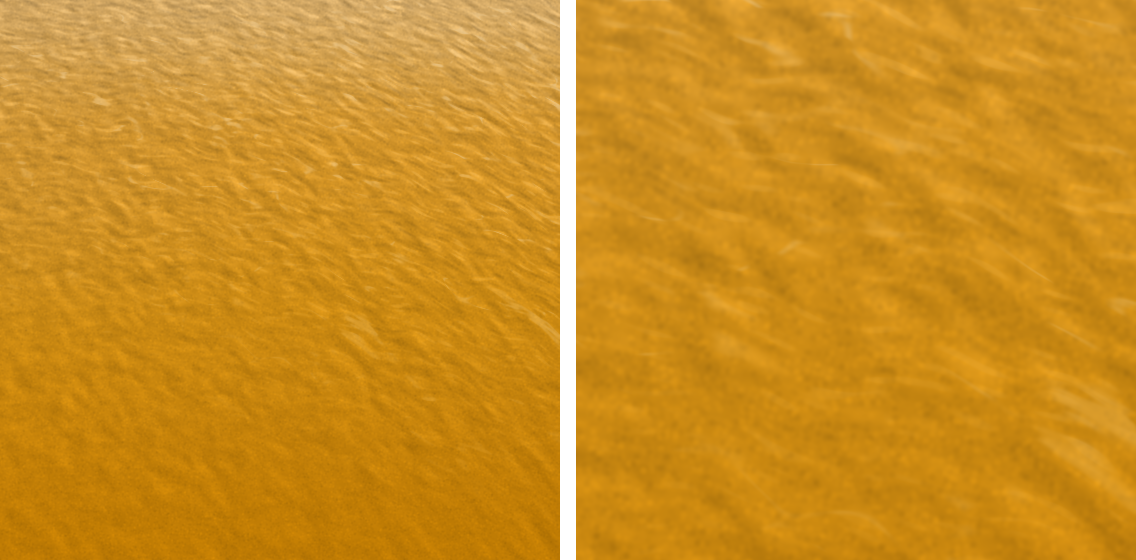
Left: the whole. Right: its middle third, enlarged.
Give the GLSL for this texture, as a WebGL 1 fragment shader.

```glsl
precision highp float;
// Golden, silty water seen at a slant: small soft ripples, fine wrinkles and thin pale crests far off.

uniform vec2 u_resolution;

#define HORIZON 2.1        // height of the vanishing line, in canvas heights
#define DEPTH_STRETCH 1.95 // foreshortening of the ripples
#define TILT 0.24          // how far the crests fall toward the right
#define RIPPLE_FREQ 56.0
#define RIPPLE_GAIN 0.105
#define WRINKLE_FREQ vec2(38.0, 185.0)
#define WRINKLE_GAIN 0.085
#define CREST_FREQ vec2(30.0, 52.0)
#define CREST_GAIN 0.42
#define GRAIN_FREQ 256.0
#define GRAIN_GAIN 0.045

const vec3 DEEP  = vec3(0.75, 0.485, 0.015);
const vec3 AMBER = vec3(0.797, 0.54, 0.07);
const vec3 GOLD  = vec3(0.825, 0.58, 0.16);
const vec3 SAND  = vec3(0.835, 0.67, 0.41);
const vec3 SKY   = vec3(0.91, 0.79, 0.58);
const vec3 SILT  = vec3(0.74, 0.56, 0.28);

vec3 hash3(vec2 cell) {
  vec3 h = vec3(dot(cell, vec2(127.1, 311.7)),
                dot(cell, vec2(269.5, 183.3)),
                dot(cell, vec2(419.2, 371.9)));
  return fract(sin(h) * 43758.545);
}

// Cellular noise: one smooth bump or dent scattered in each cell.
float bumps(vec2 p) {
  vec2 cell = floor(p);
  float sum = 0.0;
  for (int j = -1; j <= 1; j++) {
    for (int i = -1; i <= 1; i++) {
      vec2 id = cell + vec2(float(i), float(j));
      vec3 rnd = hash3(id);
      vec2 d = p - id - rnd.xy;
      float fall = max(0.0, 1.0 - dot(d, d));
      sum += (rnd.z * 2.0 - 1.0) * fall * fall * fall;
    }
  }
  return sum;
}

// Layered sines bend the cells so no rows show.
vec2 bend(vec2 p) {
  p += 0.25 * sin(p.yx * 0.9 + vec2(0.3, 1.7));
  return p + 0.15 * sin(p.yx * 1.9 + vec2(2.1, 4.2));
}

float waterHeight(vec2 p) {
  float broad = bumps(bend(p * vec2(0.85, 0.9)));
  float small = bumps(bend(p * vec2(1.5, 1.8) + 17.3));
  return broad + 0.45 * small;
}

// Water colour from the near edge (0) to the far edge (1).
vec3 waterColor(float depth) {
  vec3 color = mix(DEEP, AMBER, smoothstep(0.0, 0.5, depth));
  color = mix(color, GOLD, smoothstep(0.4, 0.8, depth));
  return mix(color, SAND, smoothstep(0.72, 1.03, depth));
}

void main() {
  vec2 uv = gl_FragCoord.xy / u_resolution;

  // Ground plane in perspective, sheared more strongly on the right.
  float nearness = 1.0 / (HORIZON - uv.y);
  float shear = TILT * uv.x * (0.4 + 0.6 * uv.x);
  vec2 ground = vec2((uv.x - 0.5) * nearness, DEPTH_STRETCH * nearness + shear);

  // Ripples, shaded by their slope toward the light.
  vec2 ripplePos = ground * RIPPLE_FREQ;
  float slope = waterHeight(ripplePos) - waterHeight(ripplePos + vec2(0.2, 0.3));
  float calm = mix(0.55, 1.0, smoothstep(0.0, 0.55, uv.y));

  // Fine drawn-out wrinkles, strongest far off and to the right.
  vec2 wrinklePos = vec2(uv.x, uv.y + 0.26 * uv.x * (0.3 + 0.7 * uv.x)) * WRINKLE_FREQ;
  wrinklePos.y += 0.9 * sin(wrinklePos.x * 0.8 + wrinklePos.y * 0.06)
                + 0.5 * sin(wrinklePos.x * 1.7 - wrinklePos.y * 0.11);
  float wrinkle = bumps(wrinklePos);
  float farness = smoothstep(0.1, 0.95, uv.y + 0.3 * (uv.x - 0.5));

  // Thin pale crest lines, gathered in patches on the lit slopes.
  float patches = smoothstep(-0.3, 0.5, bumps(ground * vec2(16.0, 26.0) + 5.1));
  float crestLine = 1.0 - smoothstep(0.0, 0.13, abs(bumps(bend(ground * CREST_FREQ + 9.7))));
  float lit = smoothstep(-0.1, 0.5, slope + 0.6 * wrinkle);
  float crest = (crestLine * patches + 0.35 * smoothstep(0.25, 0.8, wrinkle)) * lit * farness;

  float grain = bumps(uv * GRAIN_FREQ);

  // Put the light together; the far left is a little duller.
  vec3 color = waterColor(uv.y + 0.04 * slope);
  float dull = (1.0 - smoothstep(0.0, 0.6, uv.x)) * smoothstep(0.3, 0.7, uv.y);
  color = mix(color, SILT, 0.2 * dull);
  float wrinkleGain = WRINKLE_GAIN * mix(0.2, 1.0, farness);
  color *= 1.0 + RIPPLE_GAIN * calm * slope + wrinkleGain * wrinkle + GRAIN_GAIN * grain;
  color = mix(color, SKY, min(CREST_GAIN * crest + 0.1 * farness * max(slope, 0.0), 1.0));
  gl_FragColor = vec4(clamp(color, 0.0, 1.0), 1.0);
}
```
